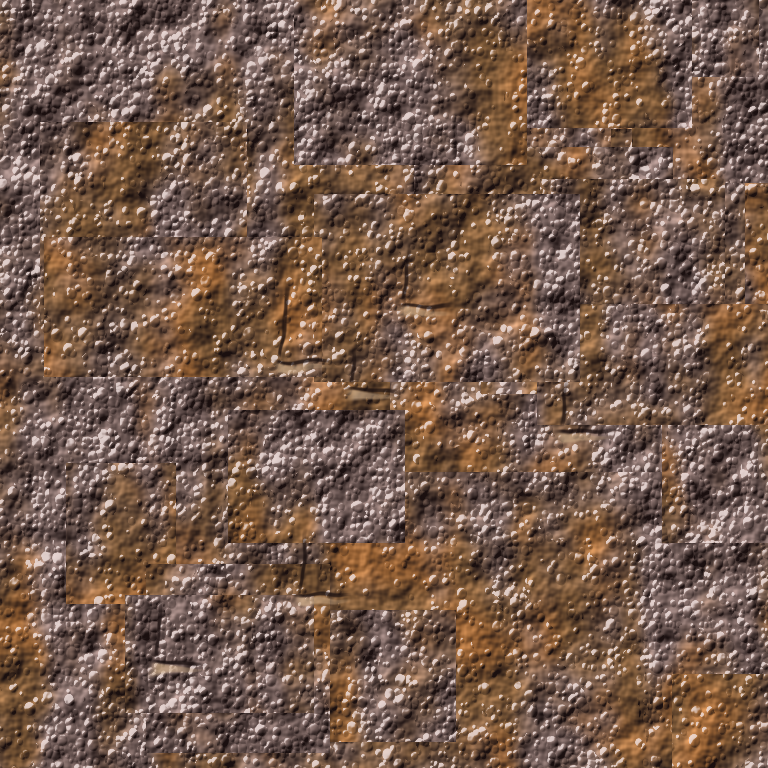
Reproduce this texture procedurally as a WebGL 2 fragment shader.

```glsl
#version 300 es
precision highp float;

uniform vec2 u_resolution;
out vec4 fragColor;

vec2 hash2(vec2 p) {
    vec3 h = fract(p.xyx * vec3(0.1031, 0.1030, 0.0973));
    h += dot(h, h.yzx + 33.33);
    return fract((h.xx + h.yz) * h.zy);
}

float cornerGradient(vec2 cell, vec2 delta) {
    float angle = 6.2832 * hash2(cell).x;
    return dot(vec2(cos(angle), sin(angle)), delta);
}

float gradientNoise(vec2 p) {
    vec2 i = floor(p), f = fract(p);
    vec2 u = f * f * f * (f * (f * 6.0 - 15.0) + 10.0);
    vec2 e = vec2(1.0, 0.0);
    float low = mix(cornerGradient(i, f), cornerGradient(i + e, f - e), u.x);
    float high = mix(cornerGradient(i + e.yx, f - e.yx), cornerGradient(i + 1.0, f - 1.0), u.x);
    return mix(low, high, u.y) * 1.4;
}

// Overlapping rectangular slabs, each showing another part of the rock
vec2 slabOffset(vec2 p, float count) {
    vec2 offset = vec2(3.0, 2.0);
    for (float i = 0.0; i < count; i++) {
        vec2 center = hash2(vec2(i, 17.0));
        vec2 halfSize = mix(vec2(0.07), vec2(0.19, 0.17), hash2(vec2(i, 41.0)));
        vec2 edge = abs(p - center) - halfSize;
        if (max(edge.x, edge.y) < 0.0) offset = 2.0 + 6.0 * hash2(vec2(i, 73.0));
    }
    return offset;
}

// Height of scattered round grains
float grains(vec2 p, float scale, float density) {
    vec2 q = p * scale, cell = floor(q);
    float height = 0.0;
    for (float y = -1.0; y <= 1.0; y++) {
        for (float x = -1.0; x <= 1.0; x++) {
            vec2 id = cell + vec2(x, y);
            vec2 rnd = hash2(id + 91.0);
            if (rnd.x > density) continue;
            float radius = mix(0.3, 0.62, rnd.y);
            vec2 d = (q - id - 0.15 - 0.7 * hash2(id)) * vec2(1.1, 0.95);
            height = max(height, radius - dot(d, d) / radius);
        }
    }
    return height / scale;
}

// Height of bare rock: every octave has a similar slope
float roughness(vec2 p) {
    float height = 0.0, scale = 14.0;
    for (int i = 0; i < 4; i++) {
        height += 0.4 * gradientNoise(p * scale + 5.3 * float(i)) / scale;
        scale *= 2.1;
    }
    return height;
}

float grainLayers(vec2 p, float density) {
    return max(grains(p, 72.0, density * 0.75), grains(p + 0.37, 112.0, density));
}

// Short upright cracks (x) ending in a pale chipped ledge (y)
vec2 chips(vec2 p, float count) {
    vec2 result = vec2(0.0);
    float wobble = 0.005 * gradientNoise(p * 28.0);
    for (float i = 0.0; i < count; i++) {
        vec2 rnd = hash2(vec2(i, 127.0));
        vec2 d = p - 0.05 - 0.85 * hash2(vec2(i, 59.0)) + wobble;
        float reach = mix(0.05, 0.13, rnd.x);
        float crack = 1.0 - smoothstep(0.001, 0.004, abs(d.x - 0.1 * d.y));
        crack *= smoothstep(0.0, 0.01, d.y) * (1.0 - smoothstep(reach * 0.6, reach, d.y));
        float along = clamp(d.x / 0.07, 0.0, 1.0);
        float span = smoothstep(-0.012, 0.004, d.x) * (1.0 - smoothstep(0.05, 0.07, d.x));
        float ledge = 1.0 - smoothstep(0.001, 0.004, abs(d.y + 0.004));
        float thickness = 0.008 * (1.0 - along);
        float lip = 1.0 - smoothstep(thickness * 0.5, thickness + 0.002, abs(d.y + 0.013));
        result = max(result, vec2(max(crack, ledge * span), lip * span * (1.0 - 0.8 * along)));
    }
    return result;
}

void main() {
    vec2 p = gl_FragCoord.xy / u_resolution.y;
    vec2 q = p + slabOffset(p, 22.0);

    // Ochre to grey mineral zones with upright streaks
    float zone = 0.5 + 0.8 * gradientNoise(q * vec2(5.0, 3.5));
    zone += 0.45 * gradientNoise(q * vec2(19.0, 4.0)) + 0.25 * gradientNoise(q * 24.0);
    float grey = smoothstep(0.1, 0.85, zone);
    float density = mix(0.22, 0.72, grey) + 0.3 * gradientNoise(q * vec2(22.0, 7.0) + 8.0);

    // Slope toward the light at the upper left
    vec2 toLight = 0.0025 * vec2(-0.6, 0.8);
    float grain = grainLayers(q, density);
    float grainSlope = (grain - grainLayers(q + toLight, density)) / 0.0025;
    float rockSlope = (roughness(q) - roughness(q + toLight)) / 0.0025;
    float slope = grainSlope + rockSlope;

    float stain = gradientNoise(q * vec2(13.0, 9.0) + 4.0);
    vec3 ochre = mix(vec3(0.45, 0.32, 0.20), vec3(0.56, 0.36, 0.19), smoothstep(-0.2, 0.6, stain));
    vec3 base = mix(ochre, vec3(0.44, 0.36, 0.345), grey);
    float pits = smoothstep(0.15, 0.6, gradientNoise(q * 38.0 + 2.0));
    float light = 1.0 + 0.42 * slope + 0.12 * stain - pits * mix(0.2, 0.45, grey);

    vec3 shadow = vec3(0.10, 0.06, 0.06);
    vec3 color = mix(shadow, base, clamp(light, 0.0, 1.0));
    color += max(light - 1.0, 0.0) * mix(vec3(0.36, 0.27, 0.19), vec3(0.36, 0.32, 0.31), grey);

    // Wet glints on the lit side of the grains
    float glint = smoothstep(0.55, 1.5, slope) * smoothstep(0.0005, 0.002, grain);
    color = mix(color, vec3(0.90, 0.84, 0.83), 0.85 * glint);

    vec2 chip = chips(p, 6.0);
    color = mix(color, shadow, 0.75 * chip.x);
    color = mix(color, vec3(0.80, 0.67, 0.53), 0.8 * chip.y);
    fragColor = vec4(clamp(color, 0.0, 1.0), 1.0);
}
```
